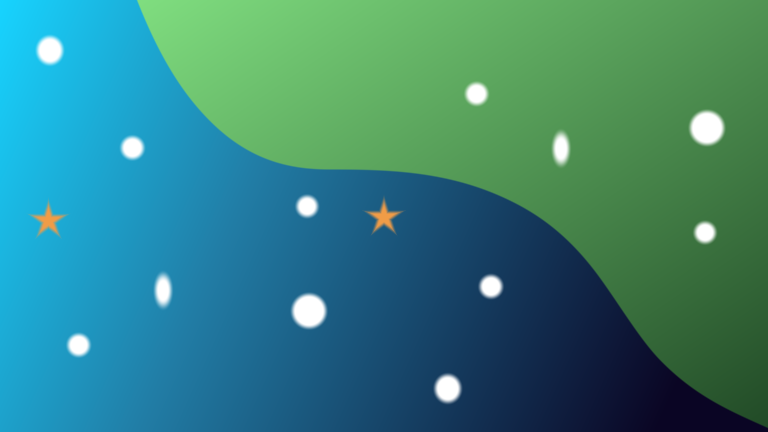
Write a WebGL 1 fragment shader that draws this background.

```glsl
precision highp float;

uniform vec2 u_resolution;

// Layout is in units of a 16 by 9 canvas
const vec2 CANVAS = vec2(16.0, 9.0);

const vec3 SKY = vec3(0.09, 0.83, 1.0);
const vec3 TEAL = vec3(0.13, 0.49, 0.65);
const vec3 NAVY = vec3(0.04, 0.02, 0.14);
const float TEAL_STOP = 6.9;
const float NAVY_STOP = 17.7;
const float BLUE_TILT = 0.45;

const vec3 LIGHT_GREEN = vec3(0.50, 0.87, 0.50);
const vec3 DARK_GREEN = vec3(0.13, 0.29, 0.15);
const vec2 GREEN_ORIGIN = vec2(2.85, 9.0);
const vec2 GREEN_SIZE = vec2(13.15, 8.92);

const vec3 DOT_COLOR = vec3(1.0);
const vec3 STAR_COLOR = vec3(0.94, 0.61, 0.28);
const float DOT_BLUR = 0.065;
const float STAR_BLUR = 0.05;
const float STAR_RADIUS = 0.36;

// Each shape has a twin: x moves by GLIDE.x, y becomes GLIDE.y - y
const vec2 GLIDE = vec2(8.29, 8.854);
const vec2 SHORT_GLIDE = vec2(7.47, 8.95);
const vec2 STAR_GLIDE = vec2(6.99, 8.87);

// Knots of the wave: x, height, slope
const vec3 KNOT_A = vec3(2.854, 9.0, -2.55);
const vec3 KNOT_B = vec3(4.375, 6.479, -1.0);
const vec3 KNOT_C = vec3(6.875, 5.469, 0.0);
const vec3 KNOT_D = vec3(10.417, 4.917, -0.44);
const vec3 KNOT_E = vec3(12.5, 3.208, -1.38);
const vec3 KNOT_F = vec3(13.75, 1.5, -1.03);
const vec3 KNOT_G = vec3(16.0, 0.083, -0.45);

const float TAU = 6.28319;

// Cubic Hermite span between two knots
float span(float x, vec3 a, vec3 b) {
  float h = b.x - a.x;
  float t = (x - a.x) / h;
  float s = 1.0 - t;
  return s * s * (1.0 + 2.0 * t) * a.y + t * t * (3.0 - 2.0 * t) * b.y
       + h * t * s * (s * a.z - t * b.z);
}

float waveHeight(float x) {
  if (x < KNOT_A.x) return KNOT_A.y + KNOT_A.z * (x - KNOT_A.x);
  if (x < KNOT_B.x) return span(x, KNOT_A, KNOT_B);
  if (x < KNOT_C.x) return span(x, KNOT_B, KNOT_C);
  if (x < KNOT_D.x) return span(x, KNOT_C, KNOT_D);
  if (x < KNOT_E.x) return span(x, KNOT_D, KNOT_E);
  if (x < KNOT_F.x) return span(x, KNOT_E, KNOT_F);
  return span(x, KNOT_F, KNOT_G);
}

// Offset from the nearer of a shape and its twin
vec2 twinOffset(vec2 p, vec2 center, vec2 glide) {
  vec2 twin = vec2(center.x + glide.x, glide.y - center.y);
  return p - (p.x > center.x + 0.5 * glide.x ? twin : center);
}

float softFill(float dist, float blur) {
  return 1.0 - smoothstep(-blur, blur, dist);
}

float softDot(vec2 p, vec2 center, vec2 radii, vec2 glide) {
  vec2 d = twinOffset(p, center, glide) / radii;
  return softFill((length(d) - 1.0) * min(radii.x, radii.y), DOT_BLUR);
}

// Five-pointed star, folded into one half arm
float starDistance(vec2 d) {
  float sector = TAU / 5.0;
  float angle = abs(mod(atan(d.x, d.y) + 0.5 * sector, sector) - 0.5 * sector);
  return length(d) * cos(sector - angle) - STAR_RADIUS * cos(sector);
}

void main() {
  vec2 p = CANVAS * gl_FragCoord.xy / u_resolution;
  float pixel = CANVAS.y / u_resolution.y;

  // Blue ground
  float along = p.x + BLUE_TILT * (CANVAS.y - p.y);
  vec3 color = mix(SKY, TEAL, clamp(along / TEAL_STOP, 0.0, 1.0));
  color = mix(color, NAVY, clamp((along - TEAL_STOP) / (NAVY_STOP - TEAL_STOP), 0.0, 1.0));

  // Green wave
  vec2 g = (p - GREEN_ORIGIN) / GREEN_SIZE;
  vec3 green = mix(LIGHT_GREEN, DARK_GREEN, clamp(0.5 * (g.x - g.y), 0.0, 1.0));
  float height = waveHeight(p.x);
  float slope = (waveHeight(p.x + 0.01) - height) / 0.01;
  float dist = (height - p.y) / sqrt(1.0 + slope * slope);
  color = mix(color, green, softFill(dist, pixel));

  // Soft dots
  float dots = softDot(p, vec2(1.04, 7.95), vec2(0.26, 0.28), GLIDE);
  dots = max(dots, softDot(p, vec2(2.76, 5.92), vec2(0.225), SHORT_GLIDE));
  dots = max(dots, softDot(p, vec2(6.40, 4.70), vec2(0.21), GLIDE));
  dots = max(dots, softDot(p, vec2(6.44, 2.52), vec2(0.345), GLIDE));
  dots = max(dots, softDot(p, vec2(3.40, 2.95), vec2(0.16, 0.31), GLIDE));
  dots = max(dots, softDot(p, vec2(1.64, 1.81), vec2(0.22), GLIDE));
  color = mix(color, DOT_COLOR, dots);

  // Stars
  vec2 starOffset = twinOffset(p, vec2(1.01, 4.40), STAR_GLIDE);
  color = mix(color, STAR_COLOR, softFill(starDistance(starOffset), STAR_BLUR));

  gl_FragColor = vec4(color, 1.0);
}
```
